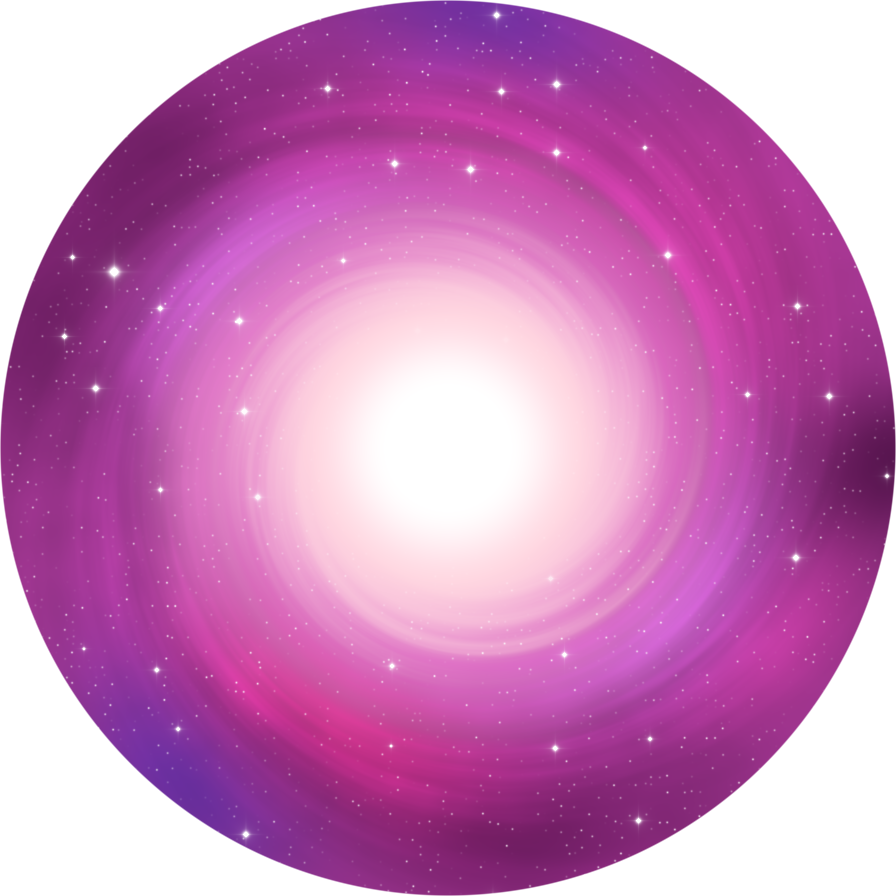
Reproduce this background procedurally as a Shadertoy shader.

```glsl
// A round swirling galaxy: a white core glowing through blush and orchid
// into magenta and violet clouds. Clouds are soft arcs bent along a spiral,
// streaks are noise in a twisted domain, stars are hashed grid cells.

#define TWIST 5.5          // winding of the fine streaks
#define ARM_PITCH 0.14     // outward drift of the cloud arcs
#define STREAK 0.13        // strength of the streaks
#define CORE_RADIUS 0.32   // outer reach of the white core
#define BLUSH_RADIUS 0.56  // outer reach of the pale glow
#define HALO_RADIUS 0.76   // outer reach of the orchid glow
#define DUST_GRID 58.0     // cells of fine stars per disc radius
#define SPARK_GRID 5.5     // cells of bright stars per disc radius

const vec3 PAPER   = vec3(1.0);
const vec3 BLUSH   = vec3(1.00, 0.84, 0.88);
const vec3 ORCHID  = vec3(0.91, 0.51, 0.80);
const vec3 LILAC   = vec3(0.75, 0.36, 0.79);
const vec3 MAGENTA = vec3(0.75, 0.22, 0.60);
const vec3 ROSE    = vec3(0.82, 0.17, 0.53);
const vec3 PLUM    = vec3(0.62, 0.21, 0.56);
const vec3 WINE    = vec3(0.42, 0.11, 0.38);
const vec3 NIGHT   = vec3(0.29, 0.06, 0.27);
const vec3 VIOLET  = vec3(0.39, 0.18, 0.63);

float hash(vec2 p) {
    vec3 q = fract(vec3(p.xyx) * 0.1031);
    q += dot(q, q.yzx + 33.33);
    return fract((q.x + q.y) * q.z);
}

float noise(vec2 p) {
    vec2 i = floor(p), f = fract(p);
    f = f * f * (3.0 - 2.0 * f);
    return mix(mix(hash(i), hash(i + vec2(1, 0)), f.x),
               mix(hash(i + vec2(0, 1)), hash(i + vec2(1, 1)), f.x), f.y);
}

float fbm(vec2 p) {
    float sum = 0.0, amp = 0.5;
    for (int i = 0; i < 4; i++) {
        sum += amp * noise(p);
        p = mat2(1.6, 1.2, -1.2, 1.6) * p + 7.3;
        amp *= 0.5;
    }
    return sum / 0.9375;
}

// Soft arc around the disc centre; size = (across, along) the arc
vec3 cloud(vec3 base, vec2 p, vec2 c, vec2 size, vec3 tint, float amount) {
    vec2 d = p - c;
    float across = length(p) - length(c);
    float along2 = max(dot(d, d) - across * across, 0.0);
    across -= ARM_PITCH * (c.x * d.y - c.y * d.x) / length(c);
    float w = exp(-across * across / (size.x * size.x) - along2 / (size.y * size.y));
    return mix(base, tint, amount * w);
}

// Bright point with a faint halo and four thin rays
float sparkle(vec2 d, float size) {
    float l = length(d);
    vec2 a = abs(d) / size;
    float rays = exp(-a.x * 5.0 - a.y * 0.9) + exp(-a.y * 5.0 - a.x * 0.9);
    return exp(-l * l / (size * size * 0.4)) + 0.5 * rays + 0.25 * exp(-l / size);
}

// One hashed star position per cell, as an offset from p
vec2 starOffset(vec2 p, vec2 cell, float grid) {
    vec2 jitter = vec2(hash(cell + 11.7), hash(cell + 47.1));
    return p - (cell + 0.25 + 0.5 * jitter) / grid;
}

vec3 clouds(vec2 p) {
    vec3 c = PLUM;
    // outer shadows and violet edges
    c = cloud(c, p, vec2(-0.66, 0.64), vec2(0.20, 0.42), WINE, 0.85);
    c = cloud(c, p, vec2(-0.92, 0.26), vec2(0.15, 0.28), WINE, 0.75);
    c = cloud(c, p, vec2(0.16, -0.87), vec2(0.17, 0.48), WINE, 0.95);
    c = cloud(c, p, vec2(0.94, -0.06), vec2(0.20, 0.20), NIGHT, 0.90);
    c = cloud(c, p, vec2(0.12, 0.97), vec2(0.16, 0.34), VIOLET, 0.90);
    c = cloud(c, p, vec2(-0.60, -0.76), vec2(0.16, 0.30), VIOLET, 0.90);
    // magenta and rose arms
    c = cloud(c, p, vec2(0.60, 0.42), vec2(0.24, 0.50), MAGENTA, 0.90);
    c = cloud(c, p, vec2(0.76, -0.42), vec2(0.12, 0.24), MAGENTA, 0.60);
    c = cloud(c, p, vec2(0.05, 0.70), vec2(0.14, 0.40), MAGENTA, 0.75);
    c = cloud(c, p, vec2(-0.26, -0.60), vec2(0.15, 0.36), ROSE, 0.95);
    // lilac inner arms
    c = cloud(c, p, vec2(-0.46, 0.40), vec2(0.13, 0.36), LILAC, 0.90);
    c = cloud(c, p, vec2(-0.55, 0.00), vec2(0.10, 0.36), ORCHID, 0.70);
    c = cloud(c, p, vec2(0.50, -0.37), vec2(0.12, 0.38), LILAC, 0.90);
    return c;
}

void mainImage(out vec4 fragColor, in vec2 fragCoord) {
    float side = min(iResolution.x, iResolution.y);
    vec2 p = (2.0 * fragCoord - iResolution.xy) / side;
    float pixel = 2.0 / side, r = length(p);

    // spiral streaks: noise on a direction that turns with log radius
    float a = -TWIST * log(max(r, 0.02));
    vec2 dir = mat2(cos(a), sin(a), -sin(a), cos(a)) * p / max(r, 0.02);
    float streak = fbm(dir * 2.6 + p * 1.3 + 5.0) - 0.5;
    float haze = fbm(p * 3.0 + 20.0) - 0.5;
    float band = smoothstep(0.25, 0.5, r) * (1.0 - 0.75 * smoothstep(0.65, 0.95, r));

    // clouds, then the nested glows toward the centre
    vec3 color = clouds(p + 0.08 * haze) * (1.0 + 0.25 * haze + 4.0 * STREAK * streak * band);
    float glow = r + STREAK * streak * band;
    color = mix(color, ORCHID, 0.9 * (1.0 - smoothstep(0.40, HALO_RADIUS, glow)));
    color = mix(color, BLUSH, 1.0 - smoothstep(0.28, BLUSH_RADIUS, glow));
    color = mix(color, PAPER, 1.0 - smoothstep(0.13, CORE_RADIUS, r));

    // fine star dust
    vec2 cell = floor(p * DUST_GRID);
    float dustSize = max(0.0024, 0.6 * pixel), pick = hash(cell);
    float dust = step(0.72, pick) * pow(hash(cell + 3.3), 2.0) * (0.7 + haze);
    float light = dust * exp(-pow(length(starOffset(p, cell, DUST_GRID)) / dustSize, 2.0));

    // scattered bright stars and the largest one at upper left
    cell = floor(p * SPARK_GRID);
    float sparkSize = mix(0.005, 0.012, hash(cell + 8.9));
    light += step(0.62, hash(cell + 2.1)) * sparkle(starOffset(p, cell, SPARK_GRID), sparkSize);
    light += sparkle(p - vec2(-0.745, 0.393), 0.018);
    color = mix(color, PAPER, clamp(light, 0.0, 1.0) * smoothstep(0.2, 0.5, r));

    // round cutout on plain paper
    color = mix(color, PAPER, smoothstep(-pixel, pixel, r - 1.0 + 0.5 * pixel));
    fragColor = vec4(clamp(color, 0.0, 1.0), 1.0);
}
```
